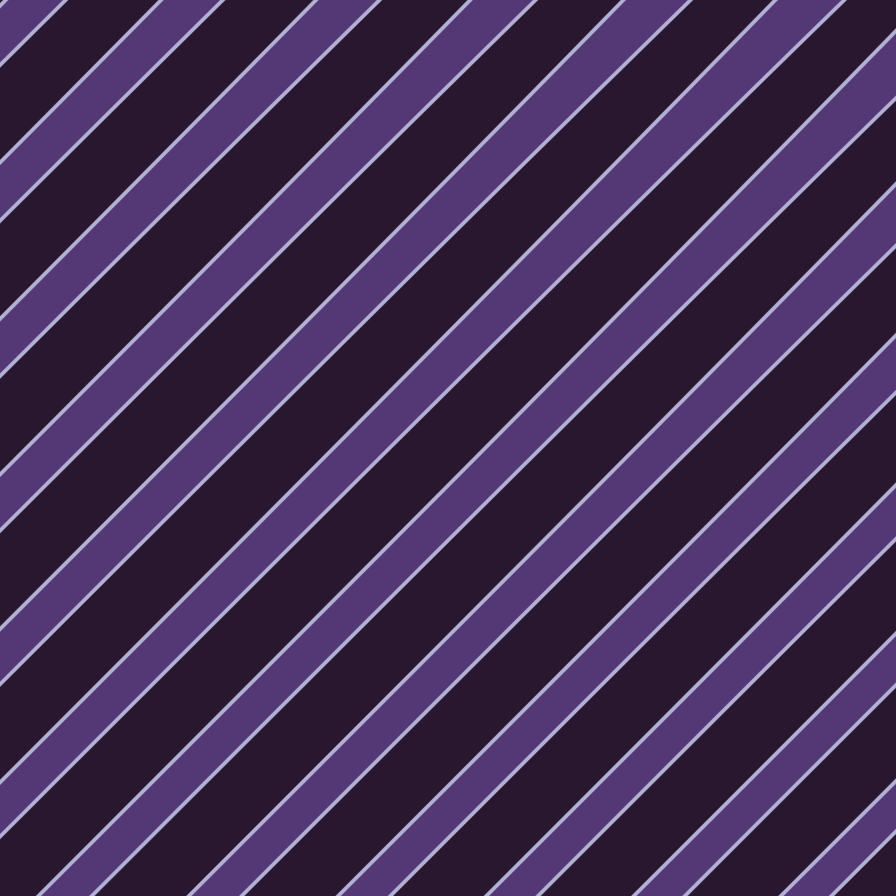
This pattern is drawn by a WebGL 1 fragment shader. Its source:

```glsl
precision highp float;

uniform vec2 u_resolution;

#define STRIPES 12.0      // bands crossed along the falling diagonal
#define START 0.0397      // first band centre, measured as x + depth
#define PERIOD 0.1691     // mean spacing of the band centres
#define BEND 0.0186       // slow drift of the spacing
#define WIDTH_LEFT vec2(0.0599, 0.0664)   // band width, bottom and top
#define WIDTH_RIGHT vec2(0.0560, 0.0781)
#define LINE_WIDTH 0.0042
#define GROUND vec3(0.160, 0.090, 0.190)
#define BAND vec3(0.330, 0.220, 0.460)
#define PIPING vec3(0.700, 0.690, 0.830)

const float DIAGONAL = 0.70710678;
const float PI = 3.14159265;

// Spacing drift: zero at the first and last band, largest between them.
float drift(float index) {
  return BEND * sin(PI * index / (STRIPES - 1.0));
}

float bandCentre(float index) {
  return START + PERIOD * index + drift(index);
}

// Bands swell smoothly toward the upper right.
float bandWidth(vec2 p) {
  float left = mix(WIDTH_LEFT.x, WIDTH_LEFT.y, p.y);
  float right = mix(WIDTH_RIGHT.x, WIDTH_RIGHT.y, p.y * p.y);
  return mix(left, right, p.x);
}

// Antialiased coverage of a signed distance.
float coverage(float dist, float pixel) {
  return 1.0 - smoothstep(-0.75 * pixel, 0.75 * pixel, dist);
}

void main() {
  vec2 p = gl_FragCoord.xy / u_resolution;
  float pixel = 1.0 / min(u_resolution.x, u_resolution.y);

  // Position across the bands and the nearest band
  float across = p.x + 1.0 - p.y;
  float rough = (across - START) / PERIOD;
  float index = floor(rough - drift(rough) / PERIOD + 0.5);

  // Perpendicular distance to the band edge
  float fromCentre = abs(across - bandCentre(index));
  float edge = (fromCentre - 0.5 * bandWidth(p)) * DIAGONAL;

  // Fill, then a pale line along both edges
  vec3 color = mix(GROUND, BAND, coverage(edge, pixel));
  color = mix(color, PIPING, coverage(abs(edge) - 0.5 * LINE_WIDTH, pixel));
  gl_FragColor = vec4(color, 1.0);
}
```
